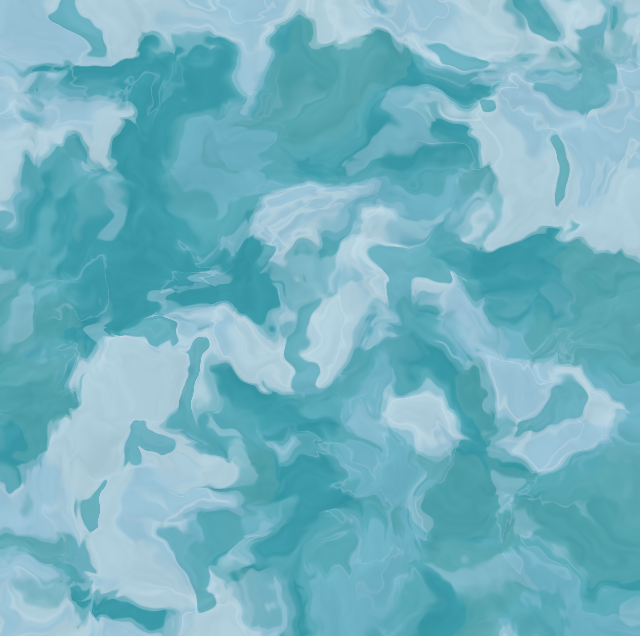
Give the GLSL for this texture, as a WebGL 2 fragment shader.

```glsl
#version 300 es
precision highp float;
// Glassy shallow water with broken pale foam, faint shoals, small openings and bright rims.

uniform vec2 u_resolution;
out vec4 outColor;

const vec3 DEEP_TEAL  = vec3(0.235, 0.605, 0.660);
const vec3 MID_TEAL   = vec3(0.345, 0.660, 0.715);
const vec3 SOFT_BLUE  = vec3(0.420, 0.690, 0.765);
const vec3 SHOAL      = vec3(0.355, 0.650, 0.675);
const vec3 FOAM_PALE  = vec3(0.595, 0.760, 0.835);
const vec3 FOAM_LIGHT = vec3(0.675, 0.800, 0.855);
const vec3 RIM        = vec3(0.745, 0.845, 0.885);

const vec2  FOAM_SCALE   = vec2(3.2, 4.6);  // foam banks, wider than tall
const float FOAM_LEVEL   = 0.548;           // higher means less foam
const float FOAM_EDGE    = 0.016;
const float VEIL_DROP    = 0.038;           // thin foam reaches this far below
const float VEIL_SHARE   = 0.48;
const float DRIFT_SCALE  = 6.0;
const float DRIFT_AMOUNT = 0.20;
const vec2  LENS_SCALE   = vec2(9.0, 21.0); // large and small folds
const vec2  LENS_TURNS   = vec2(12.0, 9.0);
const vec2  LENS_CALM    = vec2(0.003, 0.002);
const vec2  LENS_ROUGH   = vec2(0.013, 0.008);
const float CHOP_SCALE   = 13.0;
const float CHOP_AMOUNT  = 0.30;
const vec2  HOLE_SCALE   = vec2(18.0, 16.0);
const float RELIEF       = 0.13;

float hash(vec2 cell) {
    return fract(sin(dot(cell, vec2(127.1, 311.7))) * 43758.5453);
}

float noise(vec2 p) {
    vec2 cell = floor(p);
    vec2 f = fract(p);
    f = f * f * f * (f * (f * 6.0 - 15.0) + 10.0);
    float low  = mix(hash(cell), hash(cell + vec2(1.0, 0.0)), f.x);
    float high = mix(hash(cell + vec2(0.0, 1.0)), hash(cell + vec2(1.0)), f.x);
    return mix(low, high, f.y);
}

// Layered noise, normalised to 0..1
float fbm(vec2 p) {
    float sum = 0.0, weight = 0.5, total = 0.0;
    for (int i = 0; i < 4; i++) {
        sum += weight * noise(p);
        total += weight;
        weight *= 0.5;
        p = p * 2.03 + vec2(17.3, 9.1);
    }
    return sum / total;
}

// Soft line along one level of a field
float contour(float field, float level, float width) {
    float d = (field - level) / width;
    return exp(-d * d);
}

// Soft step centred on a level
float edge(float field, float level, float halfWidth) {
    return smoothstep(level - halfWidth, level + halfWidth, field);
}

void main() {
    vec2 p = gl_FragCoord.xy / u_resolution.y;

    // Broad drift, then large and small lens-like folds
    vec2 drift = vec2(fbm(p * DRIFT_SCALE + 3.7), fbm(p * DRIFT_SCALE + 41.2)) - 0.5;
    vec2 q = p + DRIFT_AMOUNT * drift;
    vec2 strength = mix(LENS_CALM, LENS_ROUGH, noise(p * 4.5 + 62.0));
    float angle = LENS_TURNS.x * noise(q * LENS_SCALE.x + 8.4);
    q += strength.x * vec2(cos(angle), sin(angle));
    float ripple = LENS_TURNS.y * noise(q * LENS_SCALE.y + 15.8);
    q += strength.y * vec2(cos(ripple), sin(ripple));

    // Fields sampled through the bent surface
    float chop = fbm(q * CHOP_SCALE + 90.0);
    float lit = chop - fbm(q * CHOP_SCALE + 90.0 + vec2(-0.10, 0.16));
    float wave = CHOP_AMOUNT * (chop - 0.5);
    float cover = fbm(q * FOAM_SCALE + vec2(5.2, 1.3)) + wave;
    float depth = 0.6 * fbm(q * vec2(5.0, 6.5) + 23.0) + 0.4 * (cover + 0.08) + 0.5 * wave;
    float shoal = fbm(q * vec2(4.0, 5.5) + 77.0) - 0.6 * wave;
    float cloud = fbm(q * 6.0 + 51.0) - 0.5 * wave;
    float holes = noise(q * HOLE_SCALE + 31.0);
    float patches = noise(p * 6.0 + 12.0);

    // Water body with pale flecks and glints
    vec3 water = mix(DEEP_TEAL, MID_TEAL, edge(depth, 0.460, 0.045));
    water = mix(water, SOFT_BLUE, edge(depth, 0.545, 0.014));
    water = mix(water, SHOAL, 0.6 * edge(shoal, 0.575, 0.012));
    float flecks = edge(-holes, -0.20, 0.04) * smoothstep(0.35, 0.6, patches);
    float glints = contour(chop, 0.56, 0.020) * smoothstep(0.4, 0.7, noise(p * 7.0));
    water = mix(water, FOAM_PALE, min(0.55 * flecks + 0.40 * glints, 1.0));

    // Foam with brighter clouds and winding rims
    vec3 foam = mix(FOAM_PALE, FOAM_LIGHT, edge(cloud, 0.535, 0.045));
    float rims = contour(cover, 0.60, 0.012) + 0.7 * contour(cloud, 0.44, 0.010);
    rims = rims * smoothstep(0.3, 0.6, patches) + 0.6 * contour(holes, 0.71, 0.035);
    foam = mix(foam, RIM, 0.65 * min(rims, 1.0));

    // Terraced banks: a thin veil, a solid body, small openings
    float veil = edge(cover, FOAM_LEVEL - VEIL_DROP, 0.010);
    float solid = edge(cover, FOAM_LEVEL, FOAM_EDGE);
    float open = edge(holes, 0.79, 0.022);
    float bank = mix(VEIL_SHARE * veil, 1.0, solid) * (1.0 - 0.85 * open);
    water = mix(water, MID_TEAL, 0.6 * open * solid);
    vec3 color = mix(water, foam, bank);

    // Sheen and relief following the folds
    color += 0.007 * sin(angle + 4.0 * cloud) + RELIEF * clamp(lit, -0.2, 0.2);
    outColor = vec4(color, 1.0);
}
```
